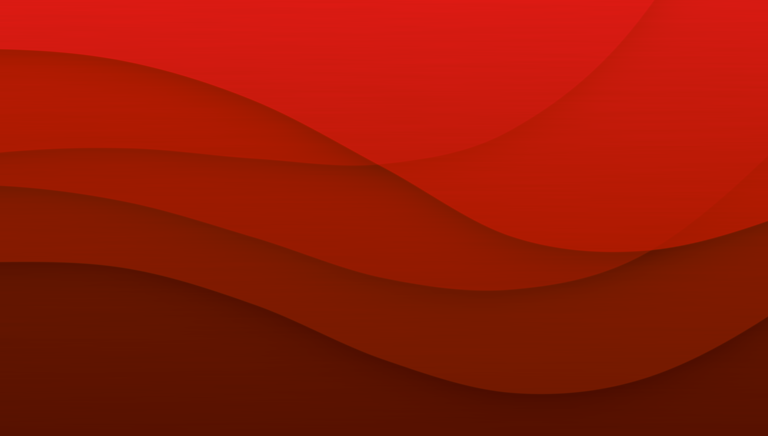
This background is drawn by a Shadertoy shader. Its source:

```glsl
// Overlapping translucent red waves that darken toward the lower left.
// Each wave is a smooth spline edge with a soft shadow beneath it; the tones
// multiply together, then a colour ramp and faint brushed streaks finish it.

float hash(vec2 p) {
    return fract(sin(dot(p, vec2(127.1, 311.7))) * 43758.5453);
}

float noise(vec2 p) {
    vec2 i = floor(p), f = fract(p);
    f = f * f * (3.0 - 2.0 * f);
    return mix(mix(hash(i), hash(i + vec2(1, 0)), f.x),
               mix(hash(i + vec2(0, 1)), hash(i + vec2(1, 1)), f.x), f.y);
}

// Catmull-Rom edge: six spans across the canvas, one spare knot at each end
float edgeHeight(float x, float knots[9]) {
    float s = x * 6.0 + 1.0;
    int i = int(clamp(floor(s), 1.0, 6.0));
    float t = s - float(i);
    float a = knots[i - 1], b = knots[i], c = knots[i + 1], d = knots[i + 2];
    return b + 0.5 * t * (c - a + t * (2.0 * a - 5.0 * b + 4.0 * c - d
             + t * (3.0 * (b - c) + d - a)));
}

// Approximate distance below the edge, in canvas heights
float depthBelow(vec2 uv, float knots[9]) {
    float aspect = iResolution.x / iResolution.y;
    float e = 0.004;
    float slope = (edgeHeight(uv.x + e, knots) - edgeHeight(uv.x - e, knots))
                / (2.0 * e * aspect);
    return (edgeHeight(uv.x, knots) - uv.y) / sqrt(1.0 + slope * slope);
}

float coverage(float depth) {
    float pixel = 1.0 / iResolution.y;
    return smoothstep(-pixel, pixel, depth);
}

// Tone multiplier of one wave: flat tint, edge shadow and a thin lit rim
float waveTone(float depth, float tint, float strength) {
    float shadow = 0.15 * exp(-max(depth, 0.0) / 0.04);
    float rim = 0.025 * exp(-pow(depth / 0.003, 2.0));
    return 1.0 - strength * coverage(depth) * (tint + shadow) + strength * rim;
}

void mainImage(out vec4 fragColor, in vec2 fragCoord) {
    vec2 uv = fragCoord / iResolution.xy;

    // Wave edges, from the upper sweep to the lowest fold
    float upper = depthBelow(uv, float[9](
        0.871, 0.887, 0.858, 0.767, 0.615, 0.457, 0.424, 0.493, 0.627));
    float rising = depthBelow(uv, float[9](
        0.604, 0.650, 0.660, 0.636, 0.624, 0.703, 0.956, 1.46, 2.2));
    float middle = depthBelow(uv, float[9](
        0.567, 0.574, 0.536, 0.454, 0.362, 0.336, 0.412, 0.643, 0.977));
    float lower = depthBelow(uv, float[9](
        0.378, 0.399, 0.384, 0.300, 0.175, 0.099, 0.129, 0.274, 0.505));

    // Waves are fainter where they rise above the upper sweep
    float inside = coverage(upper);
    float tone = 0.56 + 0.30 * uv.y;
    tone *= waveTone(upper, 0.11, 1.0);
    tone *= waveTone(rising, 0.04, mix(0.45, 1.0, inside));
    tone *= waveTone(middle, 0.11, mix(0.2, 1.0, inside));
    tone *= waveTone(lower, 0.20, 1.0);

    // Long horizontal brushed streaks
    float streaks = noise(uv * vec2(7.0, 190.0)) + noise(uv * vec2(19.0, 330.0)) - 1.0;
    tone *= 1.0 + 0.016 * streaks;

    // Ramp from deep maroon to warm scarlet
    vec3 color = vec3(tone,
                      0.103 * smoothstep(0.1, 0.5, tone),
                      0.075 * smoothstep(0.65, 0.88, tone));
    fragColor = vec4(color, 1.0);
}
```
